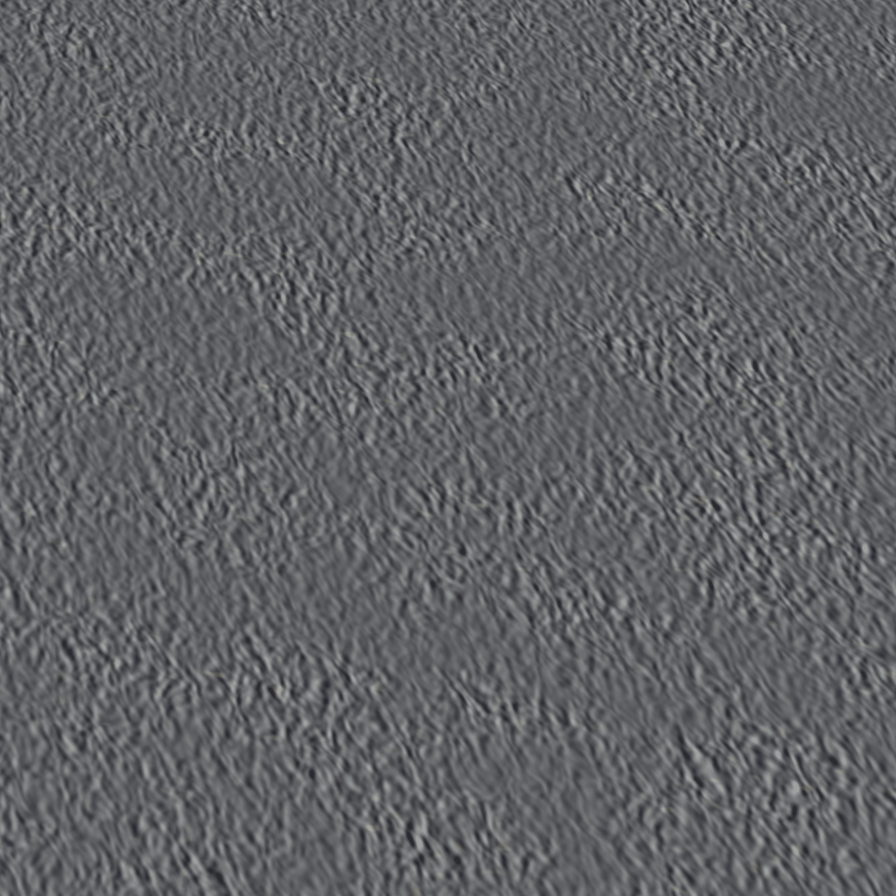
Write a Shadertoy shader that draws this texture.

```glsl
#define GRAIN_DENSITY 80.0
#define GRAIN_STRETCH 0.56
#define STREAK_AXIS vec2(0.42, -0.907)
#define PERSPECTIVE 0.28
#define RELIEF_GAIN 0.92
#define RELIEF_OFFSET vec2(0.42, 0.16)
#define ROUGH_VARIATION 0.95
#define FLECK_STRENGTH 0.30
#define SHADOW_COLOR vec3(0.260, 0.262, 0.282)
#define LIGHT_COLOR vec3(0.500, 0.508, 0.512)
#define FLECK_TINT vec3(0.020, 0.012, -0.012)

// Pseudo-random unit vector for a lattice corner
vec2 cornerGradient(vec2 cell) {
    uvec2 k = uvec2(ivec2(cell));
    uint h = k.x * 73856093u ^ k.y * 19349663u;
    h = (h ^ (h >> 15)) * 2246822u;
    h = (h ^ (h >> 13)) * 3266489u;
    h ^= h >> 16;
    float angle = float(h & 65535u) / 65536.0 * 6.28319;
    return vec2(cos(angle), sin(angle));
}

float gradientNoise(vec2 p) {
    vec2 cell = floor(p);
    vec2 f = p - cell;
    vec2 w = f * f * f * (f * (f * 6.0 - 15.0) + 10.0);
    vec2 e = vec2(1.0, 0.0);
    float a = dot(cornerGradient(cell), f);
    float b = dot(cornerGradient(cell + e.xy), f - e.xy);
    float c = dot(cornerGradient(cell + e.yx), f - e.yx);
    float d = dot(cornerGradient(cell + e.xx), f - e.xx);
    return mix(mix(a, b, w.x), mix(c, d, w.x), w.y);
}

// Two sizes of stone, the smaller turned to hide the lattice
float grainHeight(vec2 p) {
    vec2 turned = mat2(0.92, 0.39, -0.39, 0.92) * p;
    return gradientNoise(p) + 0.55 * gradientNoise(turned * 1.9 + 37.0);
}

void mainImage(out vec4 fragColor, in vec2 fragCoord) {
    vec2 uv = fragCoord / iResolution.y;

    // Ground plane receding towards the top
    vec2 ground = vec2(uv.x - 0.5, uv.y) / (1.0 - PERSPECTIVE * uv.y);

    // Grain space aligned with the slanted streaks
    vec2 across = vec2(-STREAK_AXIS.y, STREAK_AXIS.x);
    vec2 grain = vec2(dot(ground, across), dot(ground, STREAK_AXIS) * GRAIN_STRETCH);
    grain *= GRAIN_DENSITY;
    grain += 0.5 * vec2(gradientNoise(grain * 0.37 + 11.0), gradientNoise(grain * 0.37 + 53.0));

    // Worn and rough areas in loose, tilted bands
    vec2 band = vec2(ground.x, ground.y + 0.25 * ground.x);
    float wear = gradientNoise(band * vec2(4.0, 8.0) + 5.0)
               + 0.7 * gradientNoise(band * vec2(11.0, 19.0) + 23.0);
    float roughness = clamp(0.98 + ROUGH_VARIATION * wear, 0.6, 1.6);

    // Side-lit relief of the stones
    float relief = grainHeight(grain + RELIEF_OFFSET) - grainHeight(grain - 0.1 * RELIEF_OFFSET);
    float tone = 0.49 + RELIEF_GAIN * roughness * relief;

    // Sparse, pale exposed stones
    float stone = gradientNoise(band * vec2(42.0, 64.0) + 71.0);
    float fleck = smoothstep(0.30, 0.55, stone) * smoothstep(0.7, 1.3, roughness);
    tone += FLECK_STRENGTH * fleck + 0.06 * wear;

    vec3 color = mix(SHADOW_COLOR, LIGHT_COLOR, clamp(tone, -0.4, 1.5));
    fragColor = vec4(color + FLECK_TINT * fleck, 1.0);
}
```
